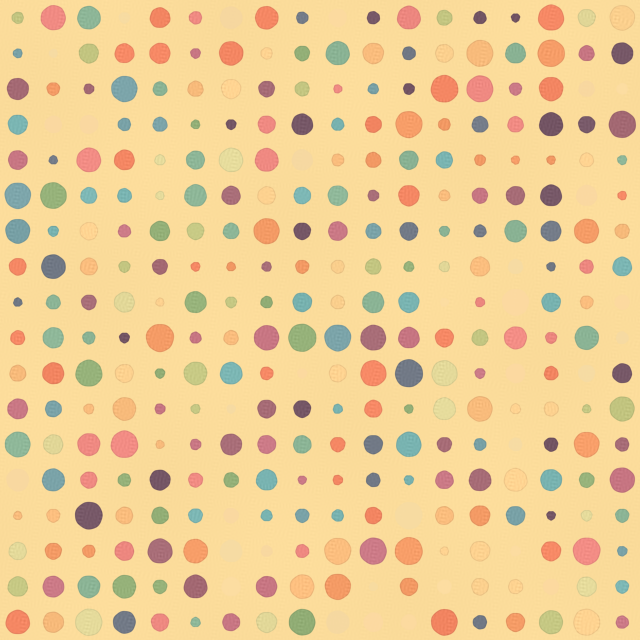
This pattern is drawn by a WebGL 2 fragment shader. Its source:

```glsl
#version 300 es
precision highp float;
// Grid of muted retro dots with random sizes and colours on warm cream paper.

#define GRID 18.0          // dots across and down
#define MIN_RADIUS 0.125   // in cell units
#define MAX_RADIUS 0.395
#define SIZE_BIAS 1.2      // above 1 favours small dots
#define FADED_SHARE 0.13   // share of dots almost lost in the paper
#define WOBBLE 0.006       // unevenness of dot outlines
#define RIM_DARKEN 0.07
#define INK_GRAIN 0.022
#define PAPER_GRAIN 0.006
#define SEED 7u

uniform vec2 u_resolution;
out vec4 fragColor;

const float TAU = 6.28318;
const vec3 PAPER = vec3(0.985, 0.862, 0.605);
const vec3 CREAM = vec3(0.99, 0.868, 0.635);

const int INK_COUNT = 15;
const vec3 INKS[INK_COUNT] = vec3[INK_COUNT](
  vec3(0.48, 0.64, 0.66),  // dusty blue
  vec3(0.48, 0.71, 0.70),  // teal
  vec3(0.55, 0.71, 0.59),  // sage
  vec3(0.58, 0.69, 0.47),  // leaf
  vec3(0.77, 0.78, 0.51),  // olive
  vec3(0.89, 0.85, 0.60),  // pale olive
  vec3(0.98, 0.74, 0.49),  // peach
  vec3(0.99, 0.82, 0.56),  // pale peach
  vec3(0.96, 0.61, 0.40),  // orange
  vec3(0.96, 0.53, 0.39),  // coral
  vec3(0.94, 0.54, 0.51),  // pink
  vec3(0.79, 0.47, 0.52),  // rose
  vec3(0.65, 0.42, 0.46),  // mauve
  vec3(0.46, 0.34, 0.40),  // plum
  vec3(0.45, 0.48, 0.53)   // slate
);

// Integer hash: a cell and a channel give a value from 0 to 1
float hash(vec2 cell, uint channel) {
  uint n = uint(cell.x) * 1973u + uint(cell.y) * 9277u + channel * 26699u + SEED * 7919u;
  n = (n ^ 61u) ^ (n >> 16);
  n *= 9u;
  n ^= n >> 4;
  n *= 668265u;
  n ^= n >> 15;
  n *= 73477u;
  n ^= n >> 13;
  return float(n & 65535u) / 65536.0;
}

// Layered sines with whole frequencies, so the grain wraps at the edges
float grain(vec2 uv) {
  float sum = 0.0;
  for (int i = 0; i < 5; i++) {
    float k = float(i);
    vec2 f = vec2(71.0 + 13.0 * k, 109.0 - 17.0 * k);
    float bend = 1.5 * sin(TAU * dot(uv, vec2(9.0 + k, 14.0 - 2.0 * k)));
    sum += sin(TAU * dot(uv, f) + bend) * sin(TAU * dot(uv, vec2(-f.y, f.x)) - bend);
  }
  return sum / 2.5;
}

void main() {
  vec2 uv = gl_FragCoord.xy / u_resolution;
  vec2 cell = floor(uv * GRID);
  vec2 p = fract(uv * GRID) - 0.5;
  float texel = GRID / min(u_resolution.x, u_resolution.y);

  // Dot shape with a slightly uneven outline
  float radius = mix(MIN_RADIUS, MAX_RADIUS, pow(hash(cell, 1u), SIZE_BIAS));
  float angle = atan(p.y, p.x);
  float phase = TAU * hash(cell, 2u);
  radius += WOBBLE * (sin(3.0 * angle + phase) + 0.6 * sin(7.0 * angle - phase));
  float dist = length(p) - radius;
  float coverage = 1.0 - smoothstep(-0.75 * texel, 0.75 * texel, dist);

  // Ink: palette pick, faint tonal shift, grain and darker rim
  vec3 ink = INKS[int(hash(cell, 3u) * float(INK_COUNT))];
  float texture_noise = grain(uv);
  ink += 0.03 * (hash(cell, 4u) - 0.5) + INK_GRAIN * texture_noise;
  ink *= 1.0 - RIM_DARKEN * smoothstep(-0.045, -0.01, dist);
  float faded = step(hash(cell, 5u), FADED_SHARE);
  ink = mix(ink, CREAM, 0.95 * faded);

  // Paper: fine grain over a broad soft mottling
  float mottle = sin(TAU * (uv.x + 2.0 * uv.y)) * sin(TAU * (2.0 * uv.x - uv.y));
  vec3 paper = PAPER + PAPER_GRAIN * (texture_noise + mottle);

  fragColor = vec4(mix(paper, ink, coverage), 1.0);
}
```
